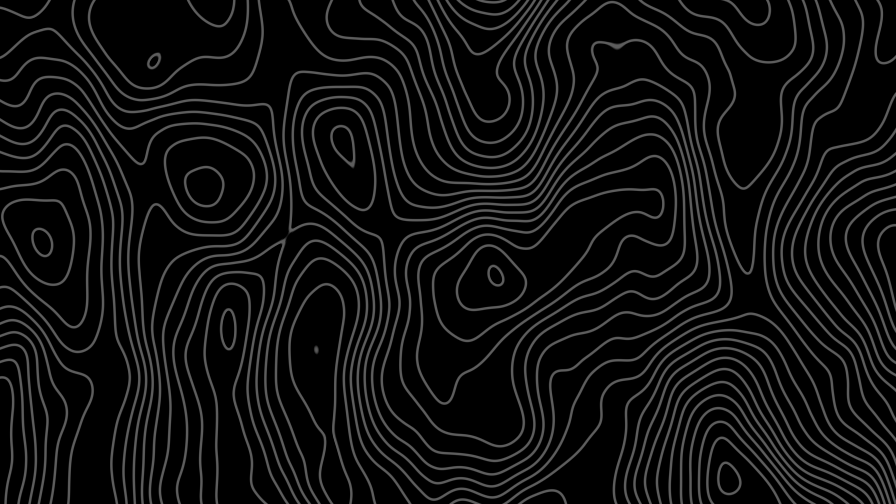
A Shadertoy shader for this pattern:

```glsl
// Topographic contour map: thin grey height lines on black.

const vec3 GROUND = vec3(0.0);
const vec3 LINE = vec3(0.365);
const float LINE_HALF_WIDTH = 0.00243;  // in canvas heights
const float LEVELS = 19.0;              // contour levels per unit of terrain
const float MIN_SLOPE = 6.0;            // keeps flat summits from smearing

// Integer hash giving a unit direction for each lattice cell
vec2 cellDirection(vec2 cell) {
    uvec2 v = uvec2(ivec2(cell) + 4096);
    v = v * 1664525u + 1013904223u;
    v.x += v.y * 1664525u;
    v.y += v.x * 1664525u;
    v ^= v >> 16u;
    v.x += v.y * 1664525u;
    v.y += v.x * 1664525u;
    v ^= v >> 16u;
    return normalize(vec2(v & 0xffffu) / 32767.5 - 0.9999);
}

// Gradient noise with quintic blending
float gradientNoise(vec2 p) {
    vec2 cell = floor(p);
    vec2 f = p - cell;
    vec2 s = f * f * f * (f * (f * 6.0 - 15.0) + 10.0);
    vec2 e = vec2(1.0, 0.0);
    float a = dot(cellDirection(cell), f);
    float b = dot(cellDirection(cell + e.xy), f - e.xy);
    float c = dot(cellDirection(cell + e.yx), f - e.yx);
    float d = dot(cellDirection(cell + e.xx), f - e.xx);
    return mix(mix(a, b, s.x), mix(c, d, s.x), s.y);
}

mat2 rotation(float cosine, float sine) {
    return mat2(cosine, sine, -sine, cosine);
}

// Hills stretched upright, bent by a warp and roughened by finer octaves
float terrain(vec2 p) {
    p *= vec2(1.2, 0.85);
    p += 0.035 * vec2(gradientNoise(p * 5.0 + 31.0), gradientNoise(p * 5.0 + 67.0));
    float height = gradientNoise(p * 1.9 + vec2(5.3, 8.6));
    height += 0.25 * gradientNoise(rotation(0.8, 0.6) * p * 4.1 + 17.0);
    height += 0.06 * gradientNoise(rotation(0.6, 0.8) * p * 8.7 + 43.0);
    return height * LEVELS;
}

// Slope by central differences
float slope(vec2 p, float stepSize) {
    vec2 e = vec2(stepSize, 0.0);
    vec2 rise = vec2(terrain(p + e.xy) - terrain(p - e.xy),
                     terrain(p + e.yx) - terrain(p - e.yx));
    return length(rise) / (2.0 * stepSize);
}

// Distance to the closest contour, in canvas heights
float contourDistance(vec2 p) {
    float levelGap = abs(fract(terrain(p)) - 0.5);
    return levelGap / max(slope(p, 0.001), MIN_SLOPE);
}

// Soft-edged stroke coverage
float stroke(float dist, float halfWidth, float softness) {
    return 1.0 - smoothstep(max(halfWidth - softness, 0.0), halfWidth + softness, dist);
}

void mainImage(out vec4 fragColor, in vec2 fragCoord) {
    vec2 p = fragCoord / iResolution.y;
    float softness = 0.75 / iResolution.y;
    float ink = stroke(contourDistance(p), LINE_HALF_WIDTH, softness);
    fragColor = vec4(mix(GROUND, LINE, ink), 1.0);
}
```
